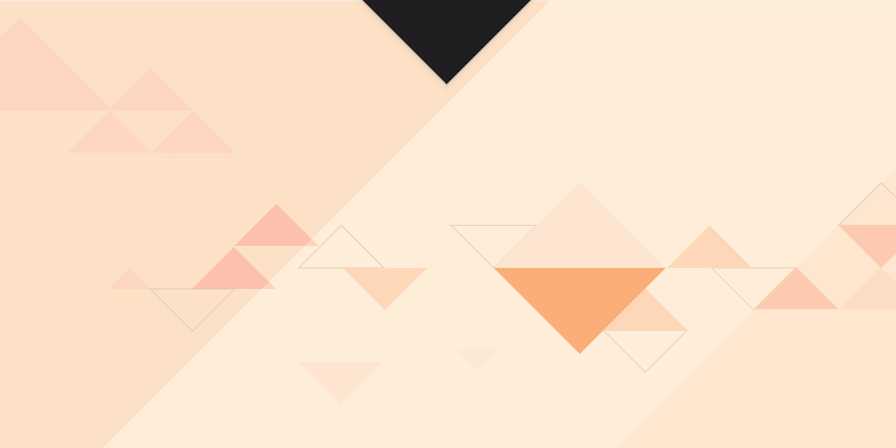
This background is drawn by a Shadertoy shader. Its source:

```glsl
// Flat pastel backdrop: two diagonal bands with scattered right-angled triangles.
// Every triangle is one distance function, drawn as a fill, a thin outline or a
// faint texture; lists hold (centre x, base y, height), negative pointing down.

const vec3 PEACH  = vec3(0.992, 0.882, 0.776);
const vec3 CREAM  = vec3(0.996, 0.929, 0.851);
const vec3 SAND   = vec3(0.996, 0.902, 0.812);
const vec3 BLUSH  = vec3(0.988, 0.840, 0.745);
const vec3 CORAL  = vec3(0.988, 0.757, 0.675);
const vec3 SALMON = vec3(0.992, 0.792, 0.694);
const vec3 APRICOT = vec3(0.992, 0.843, 0.722);
const vec3 PALE   = vec3(0.992, 0.898, 0.820);
const vec3 ORANGE = vec3(0.980, 0.682, 0.467);
const vec3 LINE   = vec3(0.800, 0.745, 0.670);
const vec3 INK    = vec3(0.118, 0.118, 0.125);

const vec3 blushShapes[5] = vec3[5](
    vec3(0.044, 0.753, 0.208), vec3(0.336, 0.753, 0.096),
    vec3(0.245, 0.659, 0.094), vec3(0.432, 0.659, 0.094),
    vec3(0.289, 0.355, 0.046));
const vec3 coralShapes[2] = vec3[2](
    vec3(0.617, 0.451, 0.094), vec3(0.522, 0.355, 0.094));
const vec3 apricotShapes[3] = vec3[3](
    vec3(0.859, 0.402, -0.094), vec3(1.584, 0.402, 0.095),
    vec3(1.440, 0.263, 0.094));
const vec3 salmonShapes[2] = vec3[2](
    vec3(1.777, 0.310, 0.094), vec3(1.967, 0.497, -0.095));
const vec3 outlines[6] = vec3[6](
    vec3(0.430, 0.355, -0.094), vec3(0.762, 0.402, 0.095),
    vec3(1.102, 0.497, -0.095), vec3(1.440, 0.263, -0.094),
    vec3(1.682, 0.402, -0.094), vec3(1.967, 0.497, 0.095));

// Signed distance to a triangle with 45 degree sides
float triangle(vec2 p, vec3 shape) {
    float rise = (p.y - shape.y) * sign(shape.z);
    float side = (abs(p.x - shape.x) + rise - abs(shape.z)) * 0.7071;
    return max(-rise, side);
}

// Coverage of a distance field with a one-pixel smooth edge
float cover(float d, float pixel) {
    return clamp(0.5 - d / pixel, 0.0, 1.0);
}

vec3 paint(vec3 base, vec3 color, vec2 p, vec3 shape, float pixel) {
    return mix(base, color, cover(triangle(p, shape), pixel));
}

// Right-hand side of the rising diagonal that meets the bottom at x = start
float diagonal(vec2 p, float start, float pixel) {
    return cover((start - p.x + p.y) * 0.7071, pixel);
}

// Fine repeating stripes, from 0 to 1
float stripes(float x, float count) {
    return 0.5 + 0.5 * sin(6.2832 * count * x);
}

void mainImage(out vec4 fragColor, in vec2 fragCoord) {
    vec2 p = fragCoord / iResolution.y;
    float pixel = 1.0 / iResolution.y;
    float band = diagonal(p, 0.229, pixel);
    vec3 color = mix(PEACH, CREAM, band);

    // Pink triangles on the left, with dotted ones between them
    float dotted = max(cover(triangle(p, vec3(0.247, 0.961, -0.208)), pixel),
                       cover(triangle(p, vec3(0.432, 0.659, -0.094)), pixel));
    float dots = stripes(p.x, 96.0) * stripes(p.y, 96.0);
    color = mix(color, BLUSH, 0.35 * dotted * dots);
    for (int i = 0; i < 5; i++) color = paint(color, BLUSH, p, blushShapes[i], pixel);
    for (int i = 0; i < 2; i++) color = paint(color, CORAL, p, coralShapes[i], pixel);

    // Translucent cream band, then the sandy corner
    color = mix(color, CREAM, 0.4 * band);
    color = mix(color, SAND, diagonal(p, 1.375, pixel));

    // Pale triangles and thin outlines
    color = paint(color, PALE, p, vec3(0.760, 0.193, -0.094), pixel);
    color = paint(color, mix(CREAM, PALE, 0.6), p, vec3(1.067, 0.219, -0.047), pixel);
    color = paint(color, mix(SAND, APRICOT, 0.5), p, vec3(1.967, 0.310, 0.094), pixel);
    for (int i = 0; i < 6; i++) {
        float edge = abs(triangle(p, outlines[i])) - 0.0011;
        color = mix(color, LINE, 0.6 * cover(edge, pixel));
    }

    // Warm triangles on the right
    for (int i = 0; i < 3; i++) color = paint(color, APRICOT, p, apricotShapes[i], pixel);
    for (int i = 0; i < 2; i++) color = paint(color, SALMON, p, salmonShapes[i], pixel);

    // Central diamond: striped upper half, solid lower half
    vec3 striped = PALE + 0.008 * (stripes(p.x, 128.0) - 0.5);
    color = paint(color, striped, p, vec3(1.294, 0.402, 0.192), pixel);
    color = paint(color, ORANGE, p, vec3(1.294, 0.402, -0.192), pixel);

    // Light top edge and the dark pointer with its soft shadow
    color = mix(color, vec3(0.95), 0.6 * cover(0.997 - p.y, pixel));
    float pointer = triangle(p, vec3(0.997, 1.0, -0.188));
    color *= 1.0 - 0.15 * exp(-max(pointer, 0.0) / 0.004);
    color = mix(color, INK, cover(pointer, pixel));

    fragColor = vec4(color, 1.0);
}
```
